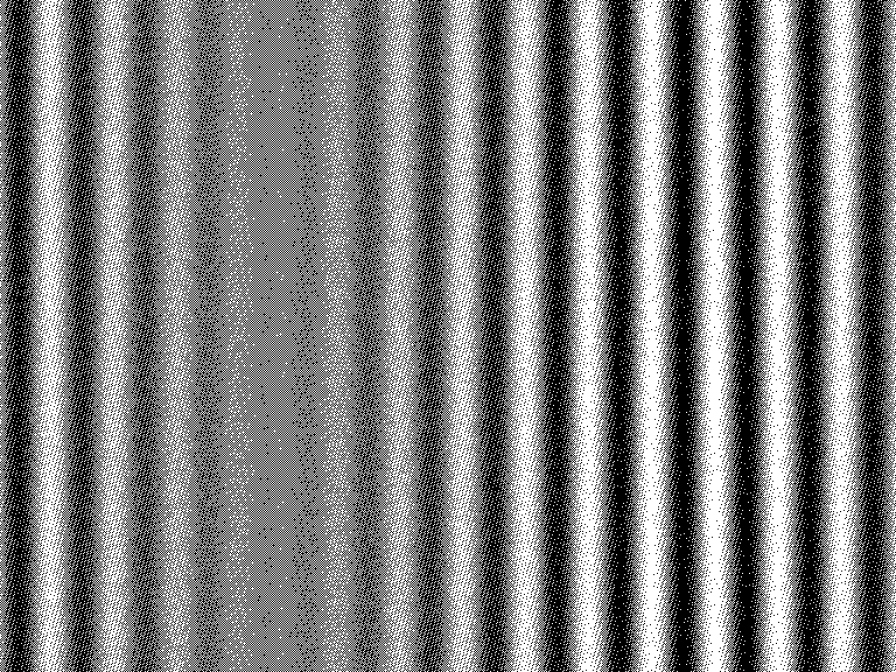
Give the GLSL for this background, as a WebGL 1 fragment shader.

```glsl
precision highp float;
// Vertical grey waves that fade out at a beat node, drawn in fine black and white dither dots.
uniform vec2 u_resolution;

const float PI = 3.14159265;
const float ROWS = 576.0; // dither cells along the canvas height

float hash(vec2 p) {
    vec3 q = fract(vec3(p.xyx) * 0.1031);
    q += dot(q, q.yzx + 33.33);
    return fract((q.x + q.y) * q.z);
}

// Carrier stripes times a slow envelope that changes sign at the node
float waveTone(float x) {
    float fromCrest = x - 0.798;
    float carrier = cos(2.0 * PI * fromCrest / 0.0706);
    float envelope = cos(PI * fromCrest / 0.984);
    return 0.5 + 0.495 * carrier * envelope;
}

// One half of a checkerboard fills before the other; each half fills evenly
float ditherThreshold(vec2 cell) {
    float parity = mod(cell.x + cell.y, 2.0);
    vec2 diagonal = floor(0.5 * vec2(cell.x + cell.y, cell.x - cell.y));
    float spread = dot(diagonal, vec2(0.75488, 0.56984));
    float jitter = 0.1 * (hash(cell + 7.0) - 0.5);
    return 0.5 * (parity + fract(spread + jitter));
}

void main() {
    float aspect = u_resolution.x / u_resolution.y;
    float cellsPerPixel = ROWS / u_resolution.y;

    // Footprint of this pixel on the dither grid
    vec2 low = (gl_FragCoord.xy - 0.5) * cellsPerPixel;
    vec2 high = low + cellsPerPixel;

    // Average the dots by the area that each one covers
    float ink = 0.0;
    float area = 0.0;
    for (int j = 0; j < 3; j++) {
        for (int i = 0; i < 3; i++) {
            vec2 cell = floor(low) + vec2(float(i), float(j));
            vec2 overlap = max(min(high, cell + 1.0) - max(low, cell), 0.0);
            float weight = overlap.x * overlap.y;
            float tone = waveTone((cell.x + 0.5) / (ROWS * aspect));
            ink += weight * step(ditherThreshold(cell), tone);
            area += weight;
        }
    }

    // Fall back to the plain tone when cells are much finer than pixels
    float plain = waveTone(gl_FragCoord.x / u_resolution.x);
    float shade = mix(ink / area, plain, smoothstep(1.8, 3.0, cellsPerPixel));
    gl_FragColor = vec4(vec3(shade), 1.0);
}
```
